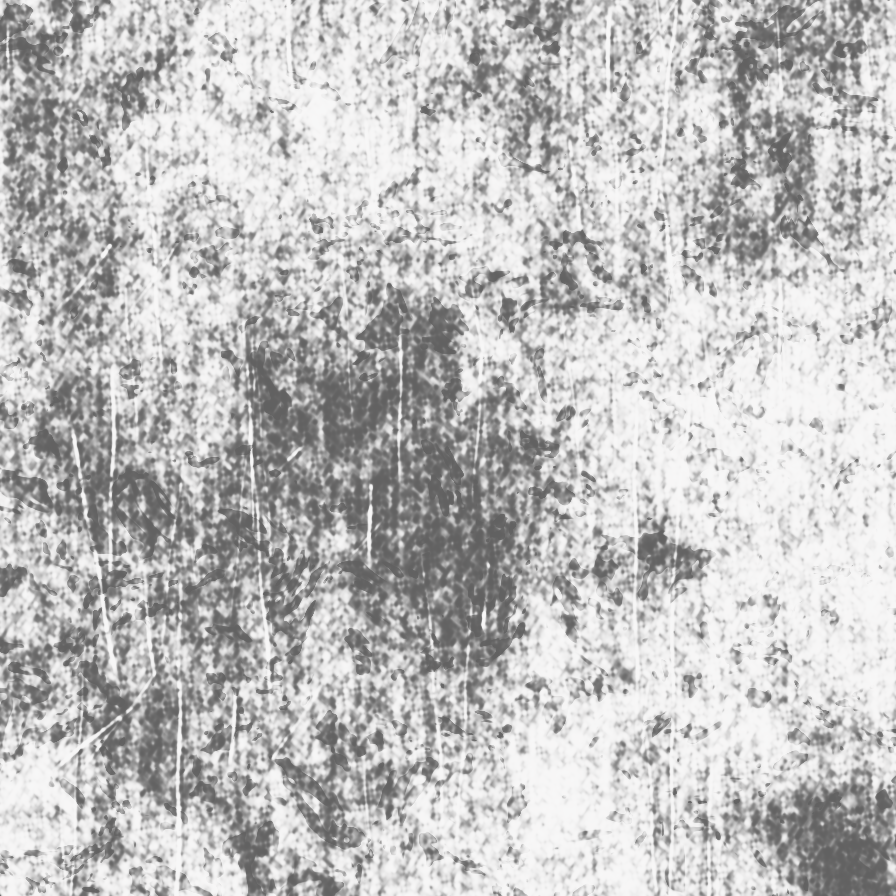
Write a WebGL 1 fragment shader that draws this texture.

```glsl
precision highp float;
// Worn, scratched grey plaster: broad stains, ragged patches, fine grain,
// vertical brush streaks and pale scratches are summed into one exposure
// value, which a soft S-curve turns into a grey between DARK and LIGHT.
uniform vec2 u_resolution;

const vec3 DARK = vec3(0.38, 0.378, 0.378);
const vec3 LIGHT = vec3(0.97, 0.968, 0.968);
const float CONTRAST = 2.1;        // steepness of the tone curve
const float BIAS = 0.85;           // overall brightness
const float PATCH_AMOUNT = 0.56;
const float PATCH_SCALE = 5.0;
const float GRAIN_AMOUNT = 0.54;
const float GRAIN_SCALE = 145.0;
const float STREAK_AMOUNT = 0.26;
const float CHIP_AMOUNT = 1.1;
const float SCRATCH_AMOUNT = 2.6;
const int SCRATCH_COUNT = 64;
const mat2 TURN = mat2(0.8, 0.6, -0.6, 0.8);

float hash(vec2 p) {
  vec3 q = fract(vec3(p.xyx) * 0.1031);
  q += dot(q, q.yzx + 33.33);
  return fract((q.x + q.y) * q.z);
}

// Value noise scaled to zero mean and unit deviation.
float noise(vec2 p) {
  vec2 cell = floor(p);
  vec2 f = fract(p);
  f = f * f * (3.0 - 2.0 * f);
  float low = mix(hash(cell), hash(cell + vec2(1.0, 0.0)), f.x);
  float high = mix(hash(cell + vec2(0.0, 1.0)), hash(cell + vec2(1.0)), f.x);
  return (mix(low, high, f.y) - 0.5) * 4.66;
}

// Rough fractal noise, also of unit deviation.
float fractal(vec2 p) {
  float sum = 0.0;
  float power = 0.0;
  float amp = 1.0;
  for (int i = 0; i < 5; i++) {
    sum += amp * noise(p);
    power += amp * amp;
    p = TURN * p * 2.03 + 17.3;
    amp *= 0.82;
  }
  return sum / sqrt(power);
}

float blob(vec2 p, vec2 centre, float radius) {
  vec2 d = (p - centre) / radius;
  return exp(-dot(d, d));
}

// Broad dark stains and bleached areas.
float stains(vec2 p) {
  float s = -1.9 * blob(p, vec2(0.50, 0.49), 0.22);
  s -= 1.7 * blob(p, vec2(1.00, 0.05), 0.16);
  s -= 0.9 * blob(p, vec2(0.00, 0.38), 0.25);
  s -= 1.2 * blob(p, vec2(0.93, 1.00), 0.12);
  s -= 0.8 * blob(p, vec2(0.00, 1.00), 0.20);
  s += 0.7 * blob(p, vec2(0.83, 0.42), 0.20);
  s += 0.6 * blob(p, vec2(0.42, 0.80), 0.25);
  return s;
}

// Thin bent lines, mostly upright: bright groove with a dark rim on one side.
float scratches(vec2 p) {
  float sum = 0.0;
  for (int i = 0; i < SCRATCH_COUNT; i++) {
    float id = float(i) + 1.0;
    vec2 centre = vec2(hash(vec2(id, 3.1)), hash(vec2(id, 7.7)));
    float kind = hash(vec2(id, 11.3));
    float size = hash(vec2(id, 19.9));
    float slanted = step(0.84, kind);
    float angle = (hash(vec2(id, 23.5)) - 0.58) * 0.32 + slanted * 0.75;
    float halfLength = mix(0.05, 0.27, size * size) * (1.0 - 0.5 * slanted);
    float strength = mix(0.25, 1.0, pow(hash(vec2(id, 31.7)), 2.0));
    float width = mix(0.0018, 0.0034, strength);

    vec2 along = vec2(sin(angle), cos(angle));
    vec2 d = p - centre;
    float t = dot(d, along);
    float side = dot(d, vec2(along.y, -along.x));
    side += (kind - 0.5) * 0.25 * t * t + 0.0012 * sin(t * 45.0 + id);

    float fade = 1.0 - smoothstep(0.6, 1.0, abs(t) / halfLength);
    float groove = 1.0 - smoothstep(0.0, width, abs(side));
    float rim = 1.0 - smoothstep(0.0, width, abs(side - 1.4 * width));
    sum += strength * fade * (groove - 0.3 * rim);
  }
  return clamp(sum, -0.4, 1.1);
}

void main() {
  vec2 p = gl_FragCoord.xy / min(u_resolution.x, u_resolution.y);

  // Patches with ragged, warped edges.
  vec2 warp = vec2(noise(p * 13.0), noise(p * 13.0 + 41.0)) * 0.012;
  float patches = fractal((p + warp) * PATCH_SCALE + 5.0);

  // Grain in two sizes, and broken upright streaks.
  vec2 g = p * GRAIN_SCALE * vec2(1.0, 0.85);
  float grain = 0.65 * noise(g) + 0.76 * noise(TURN * g * 1.8 + 9.0);
  float streaks = noise(p * vec2(170.0, 7.0) + 3.0);

  // Small sharp chips knocked out of the paint.
  vec2 c = (p + warp) * 34.0;
  float flake = 0.7 * noise(c) + 0.6 * noise(TURN * c * 2.4) + 0.4 * noise(c * 5.1);
  float chips = smoothstep(1.1, 1.5, flake + 0.25 * noise(p * 6.0));

  float wear = smoothstep(-1.6, 0.6, noise(p * 38.0) + 0.5 * grain);
  float z = stains(p + 2.5 * warp) + PATCH_AMOUNT * patches;
  z += GRAIN_AMOUNT * grain + STREAK_AMOUNT * streaks - CHIP_AMOUNT * chips;
  z += SCRATCH_AMOUNT * scratches(p) * mix(0.35, 1.0, wear);

  float tone = 1.0 / (1.0 + exp(-CONTRAST * (z + BIAS)));
  gl_FragColor = vec4(mix(DARK, LIGHT, tone), 1.0);
}
```
